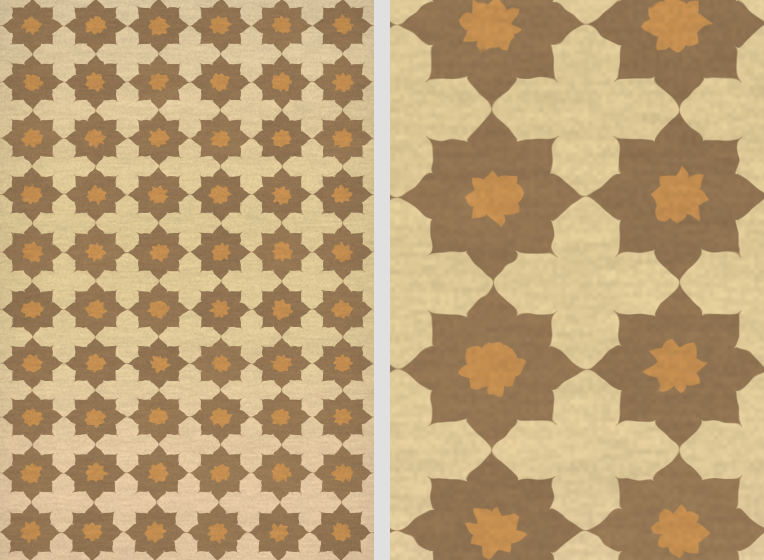
Left: the whole. Right: its middle third, enlarged.
This pattern is drawn by a Shadertoy shader. Its source:

```glsl
// Woven rug: a 6 by 10 grid of eight-petalled brown flowers with orange hearts on cream
#define GRID_PITCH vec2(0.166, 0.1005)
#define GRID_START vec2(0.086, 0.0495)
#define CREAM vec3(0.868, 0.778, 0.615)
#define BROWN vec3(0.570, 0.455, 0.322)
#define ORANGE vec3(0.760, 0.550, 0.310)
#define PETAL_HALF_WIDTH 0.135
#define PETAL_TAPER 0.195
#define AXIS_TIP 0.505
#define DIAGONAL_TIP 0.485
#define HEART_RADIUS 0.148
#define KNOTS 250.0
#define GRAIN 0.10

const float PI = 3.14159265;

float hash(vec2 p) {
    vec3 h = fract(vec3(p.xyx) * 0.1031);
    h += dot(h, h.yzx + 33.33);
    return fract((h.x + h.y) * h.z);
}

float noise(vec2 p) {
    vec2 i = floor(p), f = fract(p);
    f = f * f * (3.0 - 2.0 * f);
    return mix(mix(hash(i), hash(i + vec2(1, 0)), f.x),
               mix(hash(i + vec2(0, 1)), hash(i + vec2(1, 1)), f.x), f.y);
}

// Uneven loom tension: bowed columns, drifting rows, skewed lower end
vec2 loomWarp(vec2 uv) {
    float bow = sin(PI * uv.x);
    float columnShift = 0.007 * bow * bow
                      - (0.004 + 0.006 * bow) * (1.0 - smoothstep(0.04, 0.18, uv.y));
    float rowShift = 0.006 * sin((uv.y - 0.05) * 10.5)
                   * (1.0 - smoothstep(0.35, 0.7, uv.y));
    return uv - vec2(columnShift, rowShift);
}

// Ogee petals, folded into one wedge; negative inside
float flowerDistance(vec2 p) {
    float sector = PI / 4.0;
    float angle = atan(p.y, p.x);
    float petal = round(angle / sector);
    float folded = angle - petal * sector;
    float along = length(p) * cos(folded);
    float across = length(p) * abs(sin(folded));
    float tip = mix(AXIS_TIP, DIAGONAL_TIP, mod(abs(petal), 2.0));
    float halfWidth = PETAL_HALF_WIDTH * smoothstep(0.0, PETAL_TAPER, tip - along);
    return max(across - halfWidth, along - tip);
}

// Ragged eight-pointed heart, slightly turned and resized per flower
float heartDistance(vec2 p, vec2 id) {
    float turn = (hash(id + 3.7) - 0.5) * 0.5;
    float points = abs(fract((atan(p.y, p.x) + turn) * 4.0 / PI) - 0.5) * 2.0;
    float radius = HEART_RADIUS * (0.95 + 0.1 * hash(id + 9.1));
    return length(p) - radius - 0.045 * (points - 0.5);
}

void mainImage(out vec4 fragColor, in vec2 fragCoord) {
    vec2 uv = fragCoord / iResolution.xy;
    vec2 cloth = fragCoord / iResolution.x;

    // Flower cells with a hand-knotted wobble
    vec2 grid = (loomWarp(uv) - GRID_START) / GRID_PITCH;
    vec2 id = round(grid);
    vec2 wobble = vec2(noise(cloth * 90.0), noise(cloth * 90.0 + 41.0)) - 0.5;
    vec2 drift = vec2(hash(id), hash(id + 17.0)) - 0.5;
    vec2 p = grid - id + 0.02 * wobble;
    float blur = 0.7 / (GRID_PITCH.x * iResolution.x) + 0.004;

    float flower = 1.0 - smoothstep(-blur, blur, flowerDistance(p));
    vec2 heartPos = p + 0.025 * drift + 0.03 * wobble;
    float heart = 1.0 - smoothstep(-blur, blur, heartDistance(heartPos, id));

    // Dye variation: rosy foot, yellow middle, cool head
    vec3 ground = CREAM;
    ground += vec3(0.015, -0.005, 0.018) * (1.0 - smoothstep(0.1, 0.4, uv.y));
    ground -= vec3(0.008, 0.0, 0.035) * exp(-16.0 * (uv.y - 0.55) * (uv.y - 0.55));
    ground += vec3(-0.010, 0.0, 0.015) * smoothstep(0.75, 1.0, uv.y);
    vec3 petals = BROWN * (0.97 + 0.06 * hash(id + 5.0));
    vec3 color = mix(ground, petals, flower);
    color = mix(color, ORANGE, heart);

    // Pile grain, horizontal weft streaks and soft worn bands
    float grain = noise(cloth * KNOTS) - 0.5;
    float weft = noise(cloth * vec2(0.12, 0.8) * KNOTS + 7.0) - 0.5;
    float bands = noise(cloth * vec2(3.0, 26.0) + 2.0) - 0.5;
    color *= 1.0 + GRAIN * (0.7 * grain + 0.6 * weft) + 0.03 * bands;

    // Gentle shading toward the borders
    vec2 border = abs(uv - 0.5) * 2.0;
    color *= 1.01 - 0.05 * pow(border.x, 6.0) - 0.03 * pow(border.y, 8.0);

    fragColor = vec4(color, 1.0);
}
```
